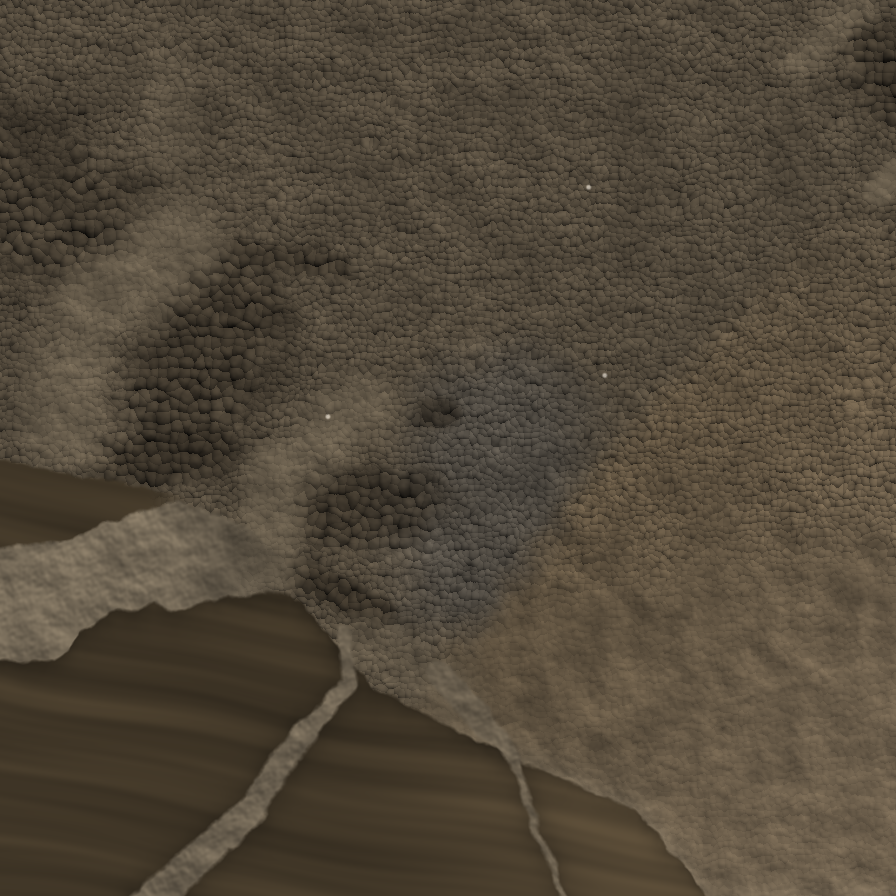
A Shadertoy shader for this texture:

```glsl
// Weathered earth: pebbly soil and pale dust above banded slabs with chalk ridges.
// Soft strokes tint the soil, height profiles bound the slabs, and gradient noise
// with Voronoi pebbles gives the lit relief.

const vec3 SOIL = vec3(.315, .28, .228);
const vec3 GREY = vec3(.3, .28, .25);
const vec3 WARM = vec3(.36, .31, .24);
const vec3 SAND = vec3(.43, .375, .3);
const vec3 DUST = vec3(.43, .385, .315);
const vec3 SHADE = vec3(.19, .165, .13);
const vec3 CHALK = vec3(.46, .415, .345);
const vec3 SLAB = vec3(.255, .215, .155);
const vec3 SLAB_LIT = vec3(.35, .295, .215);
const vec2 LIGHT = vec2(.4, .9);
const float EDGE = .003;
const float RELIEF_GAIN = 1.1;
const float FINE = 135., COARSE = 85.; // pebbles across the canvas

// Strokes: both ends, then (width, strength)
const vec4 DUST_LINE[8] = vec4[8](
  vec4(.19,.92,.18,.83), vec4(.2,.73,.1,.65), vec4(.085,.6,.085,.52), vec4(.41,.545,.32,.48),
  vec4(.31,.48,.305,.37), vec4(.89,.93,.96,.99), vec4(.98,.785,1,.81), vec4(.41,.275,.5,.23));
const vec2 DUST_SIZE[8] = vec2[8](vec2(.028,.35), vec2(.045,.8), vec2(.042,.75), vec2(.032,.75),
  vec2(.027,.8), vec2(.02,.6), vec2(.013,.9), vec2(.03,.5));
const vec4 DARK_LINE[8] = vec4[8](
  vec4(.01,.8,.08,.75), vec4(.25,.66,.2,.54), vec4(.23,.505,.14,.485), vec4(.37,.43,.45,.43),
  vec4(.335,.36,.42,.32), vec4(.27,.72,.38,.7), vec4(.48,.54,.5,.54), vec4(.97,.95,1,.89));
const vec2 DARK_SIZE[8] = vec2[8](vec2(.09,.5), vec2(.07,.65), vec2(.035,.8), vec2(.045,.65),
  vec2(.016,.8), vec2(.015,.55), vec2(.014,.6), vec2(.035,.6));
// Upper borders, left to right
const vec2 SLAB_TOP[8] = vec2[8](vec2(0,.264), vec2(.06,.271), vec2(.13,.325), vec2(.325,.339),
  vec2(.42,.23), vec2(.57,.155), vec2(.71,.095), vec2(.8,-.01));
const vec2 BANK_TOP[8] = vec2[8](vec2(0,.388), vec2(.08,.398), vec2(.14,.425), vec2(.2,.44),
  vec2(.27,.415), vec2(.33,.365), vec2(.36,.32), vec2(.4,.2));
const vec2 LONG_RIDGE[5] = vec2[5](vec2(.384,.297), vec2(.39,.24), vec2(.312,.147), vec2(.28,.095), vec2(.163,-.01));
const vec2 THIN_RIDGE[5] = vec2[5](vec2(.49,.25), vec2(.573,.154), vec2(.587,.11), vec2(.605,.06), vec2(.632,-.01));
const vec2 GLINTS[3] = vec2[3](vec2(.657,.791), vec2(.675,.581), vec2(.366,.535));

vec2 hash2(vec2 c) {
  vec3 h = fract(c.xyx * vec3(.1031, .103, .0973));
  h += dot(h, h.yzx + 33.33);
  return fract((h.xx + h.yz) * h.zy);
}
float corner(vec2 c, vec2 f) { return dot(hash2(c) * 2. - 1., f); }
float noise(vec2 p) {
  vec2 c = floor(p), f = p - c, u = f * f * (3. - 2. * f), e = vec2(1, 0);
  return mix(mix(corner(c, f), corner(c + e, f - e), u.x),
             mix(corner(c + e.yx, f - e.yx), corner(c + 1., f - 1.), u.x), u.y);
}
float fbm(vec2 p) {
  float sum = 0., amp = .6;
  for (int i = 0; i < 4; i++) { sum += amp * noise(p); p = mat2(1.6, 1.2, -1.2, 1.6) * p + 7.; amp *= .5; }
  return sum;
}
// Shading of domed stones in jittered cells
float pebbles(vec2 p) {
  vec2 c = floor(p), near = vec2(9);
  float tone = 0.;
  for (int k = 0; k < 9; k++) {
    vec2 cell = c + vec2(k % 3, k / 3) - 1., h = hash2(cell), off = p - cell - .15 - .7 * h;
    if (dot(off, off) < dot(near, near)) { near = off; tone = h.x; }
  }
  return dot(near, LIGHT) - 1.1 * dot(near, near) + .35 * tone;
}
float segment(vec2 p, vec2 a, vec2 b) {
  vec2 d = b - a;
  return length(p - a - d * clamp(dot(p - a, d) / dot(d, d), 0., 1.));
}
float path(vec2 p, vec2 k[5]) {
  float d = 9.;
  for (int i = 0; i < 4; i++) d = min(d, segment(p, k[i], k[i + 1]));
  return d;
}
float profile(float x, vec2 k[8]) {
  float y = k[0].y;
  for (int i = 0; i < 7; i++) y = mix(y, k[i + 1].y, clamp((x - k[i].x) / (k[i + 1].x - k[i].x), 0., 1.));
  return y;
}
float strokes(vec2 p, float wobble, vec4 line[8], vec2 size[8]) {
  float m = 0.;
  for (int i = 0; i < 8; i++) {
    float d = segment(p, line[i].xy, line[i].zw) / size[i].x + wobble;
    m = max(m, size[i].y * (1. - smoothstep(.3, 1.7, d)));
  }
  return m;
}
float above(float d) { return smoothstep(-EDGE, EDGE, d); }

void mainImage(out vec4 fragColor, in vec2 fragCoord) {
  vec2 p = fragCoord / iResolution.xy, lit = p + LIGHT * .004;
  float broad = fbm(p * 12.), relief = fbm(p * 24.) - fbm(lit * 24.);
  vec2 q = p + .012 * vec2(fbm(p * 35.), fbm(p * 35. + 31.));

  // Soil tints
  float grey = 1. - smoothstep(.04, .14, segment(q, vec2(.56, .52), vec2(.52, .39)) + .05 * broad);
  float warm = smoothstep(-.02, .04, dot(q - vec2(.64, .447), vec2(.77, -.64)) + .06 * broad);
  warm *= 1. - smoothstep(.5, .85, p.y);
  float low = warm * (1. - smoothstep(.3, .46, p.y + .1 * broad));
  float dust = strokes(q, 1.5 * broad, DUST_LINE, DUST_SIZE);
  float dark = strokes(q, 1.5 * broad, DARK_LINE, DARK_SIZE);
  vec3 col = mix(mix(SOIL, GREY, grey), WARM, warm);
  col = mix(col, SAND, smoothstep(.2, .9, p.x - p.y));
  col = mix(mix(col, SHADE, dark), DUST, dust) * (1. + .2 * broad);

  // Folds at lower right, stones elsewhere
  vec2 folds = vec2(32, 13);
  relief += low * (noise(p * folds + broad) - noise(lit * folds + broad));
  float stones = mix(pebbles(q * FINE), pebbles(q * COARSE), smoothstep(.1, .5, broad + dark));
  float rough = (.38 + .3 * broad + .3 * dark) * (1. - .8 * dust) * (1. - .75 * low);
  col *= 1. + RELIEF_GAIN * relief + rough * stones;

  // Banded slabs
  float drips = .03 * abs(noise(vec2(p.x * 26., 3.5))) * (1. - smoothstep(.2, .3, p.x));
  float depth = profile(q.x, SLAB_TOP) - drips - q.y;
  float t = p.y + .18 * p.x + .03 * noise(p * 4.);
  float bands = .3 * noise(vec2(p.x * 1.5, t * 24.)) + .15 * noise(vec2(p.x * 4., t * 95.)) + .05 * sin(t * 140.);
  vec3 slab = mix(SLAB, SLAB_LIT, smoothstep(.35, .75, p.x)) * (1. + bands);

  // Chalk bank below a slab tongue
  float crest = profile(q.x, BANK_TOP) - q.y;
  col = mix(col, slab, above(-crest) * above(.487 - .2 * q.x - q.y) * (1. - smoothstep(.16, .22, p.x)));
  vec3 chalk = CHALK * (1. + 1.6 * relief + .25 * broad);
  float bank = above(crest) * (1. - smoothstep(.24, .35, p.x));
  col = mix(col, chalk * (1. - .2 * smoothstep(.14, .27, p.x)), bank);

  // Pale lip, then the shadowed slab edge
  col = mix(col, chalk, .6 * exp(-max(-depth, 0.) / .018) * smoothstep(.44, .54, p.x));
  col = mix(col, slab * (1. - .25 * exp(-max(depth, 0.) / .015)), above(depth));

  // Ridges across the slabs
  float ridge = path(q, LONG_RIDGE) - .02 + .045 * p.y;
  float thin = path(q, THIN_RIDGE) - mix(.004, .014, smoothstep(.12, .2, p.y));
  col *= 1. - .2 * above(depth) * exp(-max(min(ridge, thin), 0.) / .012);
  col = mix(col, chalk * .9, max(above(-ridge), .85 * above(-thin)));

  // Mineral glints
  for (int i = 0; i < 3; i++) col += .4 * (1. - smoothstep(.001, .004, length(p - GLINTS[i])));
  fragColor = vec4(col, 1);
}
```
